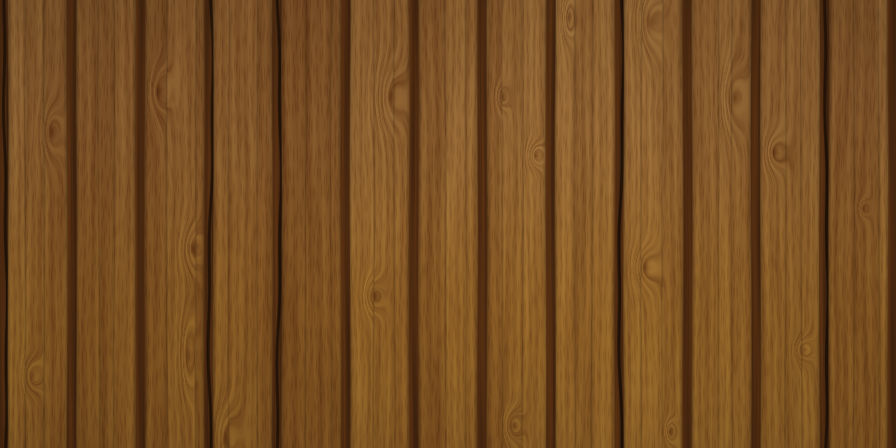
Give the GLSL for this texture, as a Shadertoy shader.

```glsl
// Vertical brown timber planks with dark grooves, glued strips, flowing grain and knots.

float hash(vec2 p) {
    return fract(sin(dot(p, vec2(127.1, 311.7))) * 43758.5);
}

// Layered sines, roughly -1 to 1
float waves(vec2 p) {
    float sum = 0.0, amp = 0.5;
    for (int i = 0; i < 4; i++) {
        sum += amp * sin(p.x + 1.7 * sin(p.y + float(i)));
        p = mat2(1.6, 0.9, -0.9, 1.6) * p + 1.3;
        amp *= 0.58;
    }
    return sum;
}

// Cellular noise: distance to the nearest scattered point
float cells(vec2 p) {
    vec2 cell = floor(p);
    float nearest = 2.0;
    for (int y = -1; y <= 1; y++)
    for (int x = -1; x <= 1; x++) {
        vec2 c = cell + vec2(x, y);
        vec2 point = c + vec2(hash(c), hash(c + 37.3));
        nearest = min(nearest, length(p - point));
    }
    return nearest;
}

void mainImage(out vec4 fragColor, in vec2 fragCoord) {
    vec2 uv = fragCoord / iResolution.xy;
    vec2 p = uv * vec2(2.0, 1.0);

    // 13.1 planks across, with grooves centred on whole numbers
    float u = p.x * 6.55 - 0.05;
    float aa = 13.1 / iResolution.x;
    float plank = floor(u);
    float f = fract(u);

    // Three glued strips per plank, each with its own tone
    float cutA = mix(0.25, 0.48, hash(vec2(plank, 1.0))) + 0.008 * sin(p.y * 5.0 + plank);
    float cutB = mix(0.56, 0.82, hash(vec2(plank, 2.0))) + 0.008 * sin(p.y * 4.0 - plank);
    float strip = step(cutA, f) + step(cutB, f);
    float seed = hash(vec2(plank, strip + 5.0));
    float tone = mix(hash(vec2(plank, 5.0)), hash(vec2(plank, 6.0)), smoothstep(cutA - aa, cutA + aa, f));
    tone = mix(tone, hash(vec2(plank, 7.0)), smoothstep(cutB - aa, cutB + aa, f));

    // Knots push the grain aside into closed loops
    float flow = f * 0.153 + 0.006 * waves(vec2(f * 1.5 + plank * 3.7, p.y * 3.0 + seed * 4.0));
    float knot = 0.0, heart = 0.0;
    for (int i = 0; i < 3; i++) {
        vec2 id = vec2(plank, float(i) + 11.0);
        vec2 centre = vec2(mix(0.2, 0.8, hash(id)), (float(i) + hash(id + 9.1)) / 3.0);
        float size = mix(0.012, 0.034, hash(id + 4.7));
        vec2 d = (vec2(f, p.y) - centre) * vec2(0.153, mix(0.2, 0.75, hash(id + 2.3)));
        float present = step(0.45, hash(id + 6.9));
        float r2 = dot(d, d) / (size * size);
        knot += present * exp(-r2);
        heart += present * exp(-r2 * 14.0);
    }
    flow += 0.045 * knot;

    // Growth rings, fine fibres and short dark pores
    float rings = sin(flow * mix(240.0, 460.0, seed) + seed * 40.0);
    float fibres = waves(vec2(flow * 140.0 + seed * 50.0, p.y * 5.0 + plank));
    float pores = 1.0 - smoothstep(0.1, 0.45, cells(vec2(flow * 160.0 + plank * 31.0, p.y * 17.0)));
    float blotch = waves(vec2(p.x * 5.0, p.y * 2.5));

    float light = 0.66 + 0.34 * (tone - 0.5) + (0.08 + 0.08 * min(knot, 1.0)) * rings
                + 0.13 * fibres - 0.16 * pores + 0.06 * blotch - 0.4 * heart;
    vec3 wood = mix(vec3(0.35, 0.19, 0.07), vec3(0.60, 0.42, 0.17), light);

    // Paler, greyer sheen toward the top
    wood += vec3(0.005, 0.01, 0.055) * smoothstep(0.2, 0.8, uv.y) * light;

    // Thin seams between strips
    float seam = min(abs(f - cutA), abs(f - cutB));
    wood *= 1.0 - 0.13 * (1.0 - smoothstep(0.0, 0.012 + aa, seam));

    // Grooves with a shaded side and streaked floor
    float side = u - round(u) + 0.006 * sin(p.y * 7.0 + round(u) * 2.0);
    float grooveId = round(u);
    float streak = waves(vec2(side * 45.0 + grooveId * 8.0, p.y * 3.0));
    vec3 groove = mix(vec3(0.22, 0.12, 0.05), vec3(0.37, 0.20, 0.07),
                      clamp(0.5 + 0.35 * streak - 2.5 * side, 0.0, 1.0));
    float bend = 0.03 + 0.025 * sin(p.y * 6.0 + grooveId) + 0.01 * sin(p.y * 23.0);
    float crack = 1.0 - smoothstep(0.008, 0.02 + aa, abs(side - bend));
    groove *= 1.0 - 0.55 * crack * step(0.55, hash(vec2(grooveId, 21.0)));

    // Soft shadow beside each groove
    wood *= 1.0 - 0.22 * (1.0 - smoothstep(0.06, 0.13, abs(side)));
    vec3 color = mix(groove, wood, smoothstep(0.068 - aa, 0.068 + aa, abs(side)));

    // Gentle darkening toward the corners
    vec2 q = uv - vec2(0.53, 0.5);
    color *= 1.04 - 0.3 * dot(q, q);
    fragColor = vec4(clamp(color, 0.0, 1.0), 1.0);
}
```
